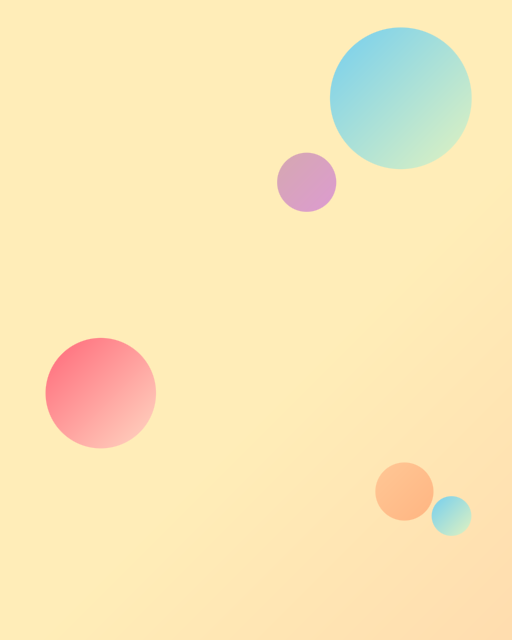
Give the GLSL for this background, as a Shadertoy shader.

```glsl
const vec3 CREAM      = vec3(1.00, 0.930, 0.720);
const vec3 PEACH      = vec3(1.00, 0.865, 0.685);
const vec3 SKY        = vec3(0.52, 0.830, 0.910);
const vec3 MINT       = vec3(0.82, 0.930, 0.780);
const vec3 CORAL      = vec3(1.00, 0.470, 0.515);
const vec3 BLUSH      = vec3(1.00, 0.780, 0.720);
const vec3 MAUVE      = vec3(0.84, 0.650, 0.710);
const vec3 ORCHID     = vec3(0.86, 0.615, 0.800);
const vec3 APRICOT    = vec3(1.00, 0.770, 0.575);
const vec3 TANGERINE  = vec3(1.00, 0.720, 0.520);

// Distance along the diagonal from upper left to lower right
float diagonal(vec2 p) {
    return dot(p, vec2(1.0, -1.0)) * 0.70710678;
}

// Cream fading to peach towards the lower right corner
vec3 backdrop(vec2 p, float aspect) {
    float start = diagonal(vec2(0.0, -0.06));
    float end = diagonal(vec2(aspect, 0.0));
    return mix(CREAM, PEACH, clamp((diagonal(p) - start) / (end - start), 0.0, 1.0));
}

// Smooth disc filled with a diagonal gradient
vec3 paintDisc(vec3 base, vec2 p, vec2 center, float radius,
               vec3 upperLeft, vec3 lowerRight, float pixel) {
    vec2 offset = p - center;
    float shade = clamp(0.5 + 0.5 * diagonal(offset) / radius, 0.0, 1.0);
    float coverage = clamp(0.5 - (length(offset) - radius) / pixel, 0.0, 1.0);
    return mix(base, mix(upperLeft, lowerRight, shade), coverage);
}

void mainImage(out vec4 fragColor, in vec2 fragCoord) {
    // Canvas height is one unit
    vec2 p = fragCoord / iResolution.y;
    float aspect = iResolution.x / iResolution.y;
    float pixel = 1.2 / iResolution.y;

    vec3 color = backdrop(p, aspect);

    // Upper pair
    color = paintDisc(color, p, vec2(0.6263, 0.8464), 0.1107, SKY, MINT, pixel);
    color = paintDisc(color, p, vec2(0.4792, 0.7152), 0.0462, MAUVE, ORCHID, pixel);

    // Left disc
    color = paintDisc(color, p, vec2(0.1575, 0.3857), 0.0863, CORAL, BLUSH, pixel);

    // Lower pair
    color = paintDisc(color, p, vec2(0.6319, 0.2320), 0.0454, APRICOT, TANGERINE, pixel);
    color = paintDisc(color, p, vec2(0.7055, 0.1937), 0.0310, SKY, MINT, pixel);

    fragColor = vec4(color, 1.0);
}
```
